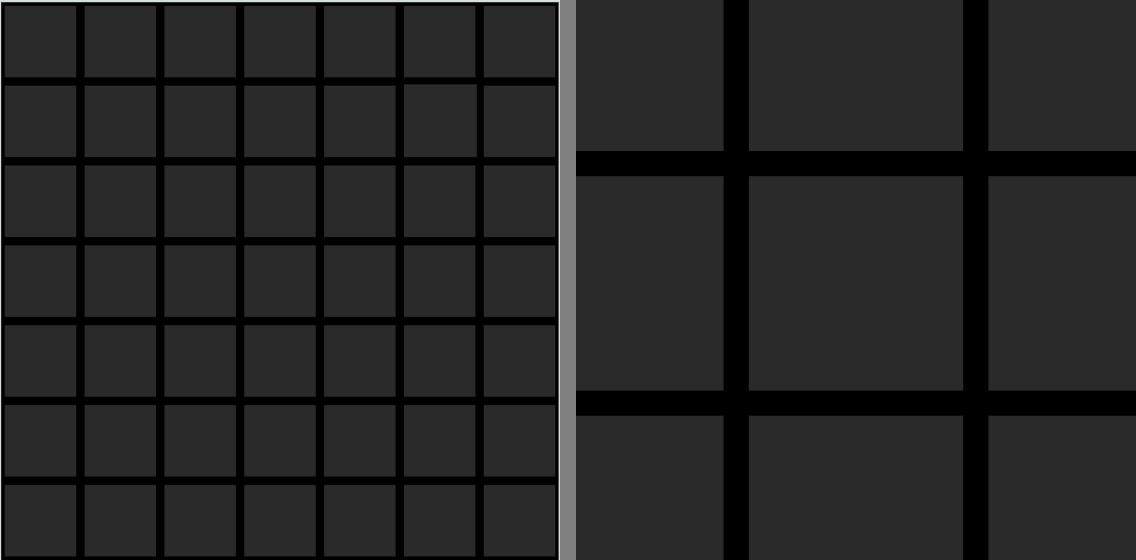
Left: the whole. Right: its middle third, enlarged.
A Shadertoy shader for this pattern:

```glsl
// Signed distance to an axis-aligned box
float boxDistance(vec2 p, vec2 halfSize) {
    vec2 d = abs(p) - halfSize;
    return length(max(d, 0.0)) + min(max(d.x, d.y), 0.0);
}

// Antialiased coverage of a shape from its distance
float coverage(float dist, float pixel) {
    return clamp(0.5 - dist / pixel, 0.0, 1.0);
}

void mainImage(out vec4 fragColor, in vec2 fragCoord) {
    vec2 uv = fragCoord / iResolution.xy;
    float pixel = 1.0 / min(iResolution.x, iResolution.y);

    // Seven by seven grid, centred slightly low
    float pitch = 0.1426;
    vec2 grid = (uv - vec2(0.5, 0.498)) / pitch + 3.5;
    vec2 cell = floor(grid);
    vec2 local = (fract(grid) - 0.5) * pitch;

    // One tile spreads a little to the upper right
    float spread = all(equal(cell, vec2(5.0))) ? 0.0012 : 0.0;
    float tile = coverage(boxDistance(local - spread, vec2(0.0638 + spread)), pixel);

    // Black panel leaves a pale sliver at the top and sides
    float panel = coverage(boxDistance(uv - vec2(0.4998, 0.478), vec2(0.4977, 0.518)), pixel);

    vec3 color = mix(vec3(0.84, 0.87, 0.85), vec3(0.0), panel);
    color = mix(color, vec3(0.165), tile);
    fragColor = vec4(color, 1.0);
}
```
